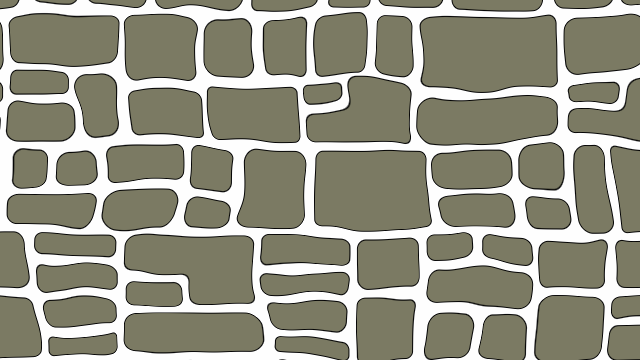
Reproduce this pattern procedurally as a Shadertoy shader.

```glsl
// Irregular dry-stone wall: olive blocks with thin ink outlines on white joints.

const vec3 STONE = vec3(0.482, 0.480, 0.388);
const vec3 JOINT = vec3(0.995);
const vec3 INK = vec3(0.02);
const float HALF_GAP = 0.0125;     // half the joint width, in canvas heights
const float HALF_LINE = 0.0014;    // half the outline width
const float COURSE_PERIOD = 0.61;  // one tall course plus one low course
const float TALL_COURSE = 0.363;
const float BLOCK_WIDTH = 0.52;

float hash(vec2 p) {
    vec3 q = fract(vec3(p.xyx) * 0.1031);
    q += dot(q, q.yzx + 33.33);
    return fract((q.x + q.y) * q.z);
}

float noise(vec2 p) {
    vec2 i = floor(p), f = fract(p);
    f = f * f * f * (f * (f * 6.0 - 15.0) + 10.0);
    return mix(mix(hash(i), hash(i + vec2(1, 0)), f.x),
               mix(hash(i + vec2(0, 1)), hash(i + vec2(1, 1)), f.x), f.y);
}

// Smooth displacement in the range -amount to amount
vec2 wobble(vec2 p, float frequency, float amount) {
    p *= frequency;
    return (vec2(noise(p), noise(p + vec2(37.0, 71.0))) * 2.0 - 1.0) * amount;
}

float smoothMax(float a, float b, float k) {
    float h = max(k - abs(a - b), 0.0) / k;
    return max(a, b) + h * h * k * 0.25;
}

float roundedBox(vec2 p, vec2 halfSize, float radius) {
    vec2 q = abs(p) - halfSize + radius;
    return length(max(q, 0.0)) + min(max(q.x, q.y), 0.0) - radius;
}

float blockEdge(float column, float course) {
    return (column + 0.4 * (hash(vec2(column, course) + 11.0) - 0.5)) * BLOCK_WIDTH;
}

// Large block of a course as (low corner, high corner)
vec4 courseBlock(vec2 p, out float seed) {
    float period = floor(p.y / COURSE_PERIOD);
    float base = period * COURSE_PERIOD;
    float isLow = step(TALL_COURSE, p.y - base);
    float course = period * 2.0 + isLow;
    float column = floor(p.x / BLOCK_WIDTH);
    if (p.x < blockEdge(column, course)) column -= 1.0;
    else if (p.x >= blockEdge(column + 1.0, course)) column += 1.0;
    seed = hash(vec2(column, course) + 53.0) * 90.0;
    return vec4(blockEdge(column, course), base + isLow * TALL_COURSE,
                blockEdge(column + 1.0, course),
                base + mix(TALL_COURSE, COURSE_PERIOD, isLow));
}

// Cuts a cell in two and keeps the part that holds p
void splitCell(vec2 p, inout vec4 cell, inout float seed) {
    vec2 size = cell.zw - cell.xy;
    float area = size.x * size.y;
    if (area < 0.03 || (area < 0.1 && hash(vec2(seed, 1.0)) < 0.4)) return;
    bool flatCut = size.y > 0.17 && size.x < size.y * mix(0.7, 1.8, hash(vec2(seed, 2.0)));
    if (!flatCut && size.x < 0.24) return;
    vec2 cut = mix(cell.xy, cell.zw, mix(0.38, 0.62, hash(vec2(seed, 3.0))));
    bool upper = flatCut ? p.y > cut.y : p.x > cut.x;
    if (flatCut) { if (upper) cell.y = cut.y; else cell.w = cut.y; }
    else         { if (upper) cell.x = cut.x; else cell.z = cut.x; }
    seed = hash(vec2(seed, upper ? 4.0 : 5.0)) * 90.0;
}

// Signed distance to the outline of the stone around p
float stoneDistance(vec2 p) {
    float seed;
    vec4 cell = courseBlock(p, seed);
    for (int i = 0; i < 4; i++) splitCell(p, cell, seed);

    vec2 center = (cell.xy + cell.zw) * 0.5;
    vec2 halfSize = (cell.zw - cell.xy) * 0.5;
    vec2 dice = vec2(hash(vec2(seed, 6.0)), hash(vec2(seed, 7.0)));
    float radius = mix(0.016, 0.042, hash(vec2(seed, 8.0)));

    // Some big stones lose a corner to a small neighbour and turn L-shaped
    bool notched = halfSize.x * halfSize.y > 0.0125 && hash(vec2(seed, 9.0)) < 0.4;
    vec2 side = sign(dice - 0.5);
    vec2 notch = halfSize * mix(vec2(-0.05), vec2(0.25), fract(dice * 7.0));
    vec2 local = (p - center) * side;
    bool inCorner = notched && all(greaterThan(local, notch));
    if (inCorner) {
        center += side * (notch + halfSize) * 0.5;
        halfSize = (halfSize - notch) * 0.5;
        seed += 5.3;
    }

    // Each stone gets its own uneven edges
    vec2 q = p + wobble(p + seed, 10.0, 0.0075) - center;
    vec2 inner = halfSize - HALF_GAP;
    float d = roundedBox(q, inner, min(radius, 0.7 * min(inner.x, inner.y)));
    if (notched && !inCorner) {
        vec2 toNotch = q * side - notch + HALF_GAP;
        d = smoothMax(d, -smoothMax(-toNotch.x, -toNotch.y, 0.03), 0.025);
    }
    return d;
}

void mainImage(out vec4 fragColor, in vec2 fragCoord) {
    float pixel = 1.0 / iResolution.y;
    vec2 p = fragCoord * pixel + vec2(3.0, 0.005);
    p += wobble(p, 3.5, 0.022) + wobble(p + 19.0, 9.0, 0.007);

    // Pixel coverage of stone, ink line and joint
    float d = stoneDistance(p);
    float stone = clamp(0.5 - (d + HALF_LINE) / pixel, 0.0, 1.0);
    float joint = clamp(0.5 + (d - HALF_LINE) / pixel, 0.0, 1.0);
    vec3 color = STONE * stone + JOINT * joint + INK * (1.0 - stone - joint);
    fragColor = vec4(color, 1.0);
}
```
